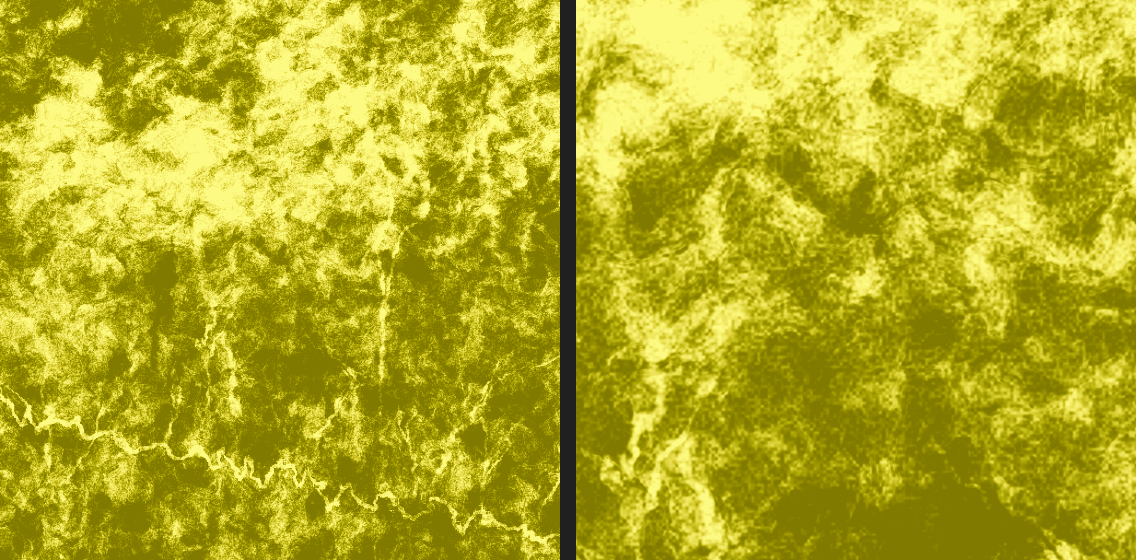
Left, the full canvas; right, a detail of the centre.
A Shadertoy shader for this texture:

```glsl
// Weathered yellow terrain seen from above: a bleached plateau, dark lowland,
// branching valleys and a meandering river. Layered noise and distance lines
// add up to one tone, which a logistic curve spreads over a colour ramp.
const vec3 RAMP[6] = vec3[6](
    vec3(0.50, 0.48, 0.00), vec3(0.60, 0.57, 0.00), vec3(0.69, 0.67, 0.03),
    vec3(0.82, 0.78, 0.15), vec3(0.93, 0.89, 0.35), vec3(0.99, 0.98, 0.51));
const float STOPS[6] = float[6](0.10, 0.285, 0.445, 0.61, 0.785, 0.935);
const float CONTRAST = 1.6;
const float BASE_TONE = -0.80;
const float REGIONS = 0.85;
const float MOTTLE = 1.9;
const float FLECKS = 0.8;
const float GRAIN = 1.3;
const float GRAIN_CELLS = 512.0;
const float RIVER_WIDTH = 0.006;
const float RIVER_GAIN = 1.9;
const float STREAM_GAIN = 1.4;
const float VALLEY_GAIN = 1.2;
const float FORK_SPREAD = 0.9;
const int STREAMS = 10;
const int VALLEYS = 8;

float hash(vec2 p) {
    vec3 q = fract(p.xyx * 0.1031);
    q += dot(q, q.yzx + 33.33);
    return fract((q.x + q.y) * q.z);
}
float noise(vec2 p) {
    vec2 i = floor(p), f = fract(p);
    f = f * f * (3.0 - 2.0 * f);
    return mix(mix(hash(i), hash(i + vec2(1, 0)), f.x),
               mix(hash(i + vec2(0, 1)), hash(i + vec2(1, 1)), f.x), f.y);
}
// Layered noise centred on zero
float fbm(vec2 p, int octaves, float gain) {
    float sum = 0.0, amp = 1.0;
    for (int i = 0; i < octaves; i++) {
        sum += amp * (noise(p) - 0.5);
        p = mat2(1.6, 1.2, -1.2, 1.6) * p + 19.7;
        amp *= gain;
    }
    return sum;
}
vec2 warp(vec2 p, float scale, int octaves, float gain) {
    return vec2(fbm(p * scale + 5.3, octaves, gain), fbm(p * scale + 47.1, octaves, gain));
}
float blob(vec2 p, vec2 centre, vec2 radius) {
    vec2 d = (p - centre) / radius;
    return exp(-dot(d, d));
}
// A line rising from its mouth, with one side branch
float stream(vec2 p, vec2 mouth, float len, float lean, float width) {
    float rise = p.y - mouth.y, h = rise / len;
    float x = p.x - mouth.x - lean * rise;
    float side = FORK_SPREAD * (2.0 * hash(mouth * 91.0) - 1.0);
    float arm = min(abs(x), abs(x - side * len * max(h - 0.4, 0.0)));
    float w = width * (1.15 - 0.5 * clamp(h, 0.0, 1.0));
    float ends = smoothstep(0.0, 0.1, h) * (1.0 - smoothstep(0.6, 1.0, h));
    return ends * (1.0 - smoothstep(0.25 * w, w, arm));
}
// Streams scattered over a box from low to low + size
float streamSet(vec2 p, int count, vec2 low, vec2 size, float len, float width) {
    float s = 0.0;
    for (int i = 0; i < count; i++) {
        vec2 k = vec2(i, 100.0 * width * 7.0);
        vec2 mouth = low + size * vec2((k.x + hash(k)) / float(count), hash(k + 40.0));
        float reach = len * mix(0.6, 1.3, hash(k + 80.0));
        s = max(s, stream(p, mouth, reach, 0.8 * hash(k + 120.0) - 0.4, width));
    }
    return s;
}
// Broad light and dark regions
float regionTone(vec2 p) {
    float tone = 1.4 * smoothstep(0.28, 0.75, p.y);
    tone += 1.2 * blob(p, vec2(0.21, 0.70), vec2(0.20, 0.11));
    tone += 0.8 * blob(p, vec2(0.47, 0.82), vec2(0.24, 0.15));
    tone += 1.1 * blob(p, vec2(0.10, 0.39), vec2(0.20, 0.12));
    tone -= 1.9 * blob(p, vec2(0.18, 0.96), vec2(0.23, 0.11));
    tone -= 1.8 * blob(p, vec2(0.40, 0.86), vec2(0.06, 0.08));
    tone -= 1.3 * blob(p, vec2(0.00, 0.64), vec2(0.05, 0.12));
    return BASE_TONE + REGIONS * tone;
}
// Looping river; dividing by the slope keeps its width even
float river(vec2 p) {
    vec2 q = p + 0.022 * warp(p, 30.0, 3, 0.55);
    float swing = 0.030 * noise(vec2(q.x * 9.0, 3.0));
    float d = q.y - 0.265 + 0.23 * q.x - swing * sin(100.0 * q.x + 9.0 * noise(vec2(q.x * 6.0, 8.0)));
    float slope = length(vec2(dFdx(d), dFdy(d))) * iResolution.y;
    float w = RIVER_WIDTH * (0.6 + 0.8 * noise(p * 40.0));
    return 1.0 - smoothstep(0.4 * w, w, abs(d) / clamp(slope, 0.6, 3.0));
}
void mainImage(out vec4 fragColor, in vec2 fragCoord) {
    vec2 uv = fragCoord / iResolution.xy;
    vec2 ragged = uv + 0.022 * warp(uv, 16.0, 4, 0.6);
    vec2 winding = uv + 0.04 * warp(uv, 12.0, 2, 0.4) + 0.011 * warp(uv, 48.0, 3, 0.6);
    float upland = smoothstep(0.25, 0.6, uv.y);
    float tone = regionTone(uv + 0.07 * warp(uv, 7.0, 5, 0.65));
    // Mottling, upright below and slanting above, with crisp flecks
    vec2 slant = mat2(0.9, -0.4, 0.4, 0.9) * ragged;
    float mottle = mix(fbm(ragged * vec2(20, 14), 6, 0.78), fbm(slant * vec2(15, 21) + 31.0, 6, 0.78), upland);
    tone += MOTTLE * mottle * (1.0 + 0.5 * blob(uv, vec2(0.2, 0.92), vec2(0.3, 0.14)));
    tone += FLECKS * (smoothstep(-0.12, 0.12, fbm(ragged * 34.0 + 61.0, 4, 0.65)) - 0.5);
    // Pale net around dark rounded hills, strongest on the right
    float net = 1.0 - smoothstep(0.0, 0.16, abs(noise(winding * 20.0 + 8.0) - 0.5));
    tone += (0.9 * net - 0.38) * mix(0.4, 1.0, smoothstep(0.35, 0.75, uv.x) * upland);
    // Water lines broken by wear, and a dark crack on the left
    float wear = 0.4 + 0.9 * noise(uv * 60.0);
    float thin = streamSet(winding, STREAMS, vec2(0.0, -0.04), vec2(1.0, 0.34), 0.22, 0.006);
    thin = max(thin, stream(winding, vec2(0.67, 0.22), 0.62, 0.03, 0.008));
    thin = max(thin, stream(winding, vec2(0.75, 0.14), 0.30, 0.8, 0.007));
    float wide = streamSet(winding, VALLEYS, vec2(0.56, 0.50), vec2(0.43, 0.2), 0.28, 0.014);
    tone += wear * (STREAM_GAIN * thin + VALLEY_GAIN * wide) + RIVER_GAIN * river(uv) * (0.4 + 0.6 * wear);
    tone -= 1.3 * wear * stream(winding, vec2(0.27, 0.33), 0.30, 0.1, 0.010);
    // Fine speckle, then the colour ramp
    tone += GRAIN * (noise(uv * GRAIN_CELLS - 0.5) - 0.5);
    float level = 1.0 / (1.0 + exp(-CONTRAST * tone));
    vec3 color = RAMP[0];
    for (int i = 1; i < 6; i++)
        color = mix(color, RAMP[i], clamp((level - STOPS[i - 1]) / (STOPS[i] - STOPS[i - 1]), 0.0, 1.0));
    fragColor = vec4(color, 1.0);
}
```
